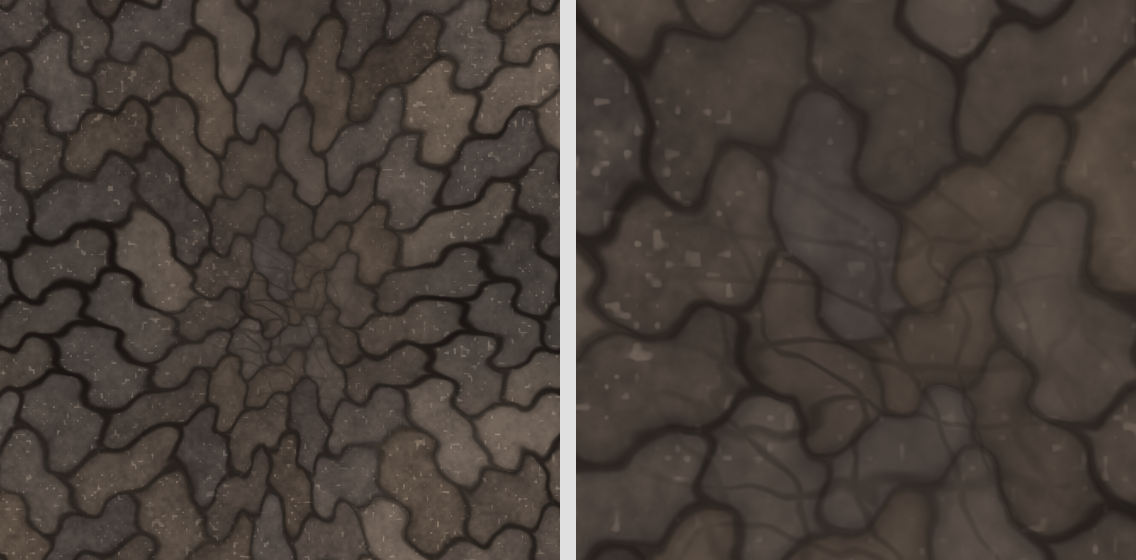
Left: the whole. Right: its middle third, enlarged.
This texture is drawn by a WebGL 1 fragment shader. Its source:

```glsl
precision highp float;
// Worn wavy herringbone paving with speckled stones, dark joints and a finely cracked patch.
uniform vec2 u_resolution;

#define STONES 12.3
#define TILT 0.42
#define WAVE 0.11
#define SQUEEZE 0.75
#define CRACKS 23.0
#define PATCH_CENTER vec2(0.51, 0.42)
#define STONE_DARK vec3(0.245, 0.214, 0.196)
#define STONE_LIGHT vec3(0.440, 0.388, 0.348)
#define STONE_COOL vec3(0.235, 0.228, 0.217)
#define JOINT_COLOR vec3(0.105, 0.087, 0.074)

float hash(vec2 p) {
  vec3 q = fract(p.xyx * 0.1031);
  q += dot(q, q.yzx + 33.33);
  return fract((q.x + q.y) * q.z);
}

float noise(vec2 p) {
  vec2 cell = floor(p), f = fract(p);
  f = f * f * (3.0 - 2.0 * f);
  return mix(mix(hash(cell), hash(cell + vec2(1, 0)), f.x),
             mix(hash(cell + vec2(0, 1)), hash(cell + vec2(1, 1)), f.x), f.y);
}

float fbm(vec2 p) {
  float sum = 0.0, weight = 0.5;
  for (int i = 0; i < 4; i++) {
    sum += weight * noise(p);
    p = mat2(1.6, 1.2, -1.2, 1.6) * p + 7.3;
    weight *= 0.5;
  }
  return sum / 0.9375;
}

vec2 noise2(vec2 p) {
  return vec2(noise(p), noise(p + 41.7)) - 0.5;
}

// Distance inward from the edge of a 2:1 herringbone stone; id names the stone.
float herringbone(vec2 p, out vec2 id) {
  vec2 cell = floor(p);
  float phase = mod(cell.x - cell.y + 0.5, 4.0);
  bool lying = phase < 2.0;
  id = cell;
  if (phase > 1.0 && phase < 2.0) id.x -= 1.0;
  if (phase > 2.0 && phase < 3.0) id.y -= 1.0;
  vec2 extent = lying ? vec2(1.0, 0.5) : vec2(0.5, 1.0);
  float corner = 0.12;
  vec2 b = abs(p - id - extent) - extent + corner;
  return corner - length(max(b, 0.0)) - min(max(b.x, b.y), 0.0);
}

// Paving coordinates: squeezed near the patch, tilted, then waved.
vec2 pavingSpace(vec2 uv) {
  vec2 d = uv - PATCH_CENTER;
  float pull = exp(-dot(d * vec2(4.2, 2.6), d * vec2(4.2, 2.6)));
  vec2 p = d * (1.0 + SQUEEZE * pull * vec2(1.0, 0.65));
  p *= STONES;
  p = mat2(cos(TILT), -sin(TILT), sin(TILT), cos(TILT)) * p;
  p += 0.5 * noise2(p * 0.45) + 0.2 * noise2(p * 1.7) + 0.07 * noise2(p * 5.0);
  return p + WAVE * sin(6.2832 * p.yx) + 40.0;
}

// Distance to the nearest line of a bent small grid.
float crackDistance(vec2 uv) {
  vec2 g = uv * CRACKS * vec2(1.0, 1.15);
  g.x += 0.35 * g.y;
  g += 1.3 * noise2(g * 0.8) + 0.3 * noise2(g * 2.6);
  vec2 line = 0.5 - abs(fract(g) - 0.5);
  return min(line.x, line.y);
}

void main() {
  vec2 uv = gl_FragCoord.xy / min(u_resolution.x, u_resolution.y);
  float pixel = STONES / min(u_resolution.x, u_resolution.y);

  // Regional masks: cracked patch, smeared column and cool side bands
  vec2 d = uv - PATCH_CENTER;
  float broad = fbm(uv * 3.2 + 5.0);
  float cracked = exp(-dot(d * vec2(9.0, 6.5), d * vec2(9.0, 6.5)));
  float smeared = exp(-pow((d.x + 0.05 * sin(uv.y * 9.0)) * 5.5, 2.0)) * smoothstep(0.12, 0.4, uv.y);
  float band = exp(-pow((uv.y - 0.47 - 0.2 * (broad - 0.5)) * 4.8, 2.0));
  float cool = band * smoothstep(0.16, 0.36, abs(d.x));

  // Stone tone with soft mottling
  vec2 id;
  float edge = herringbone(pavingSpace(uv), id);
  float pick = hash(id + 13.0);
  float mottle = fbm(uv * 34.0 + id * 3.1);
  float grain = fbm(uv * 120.0) - 0.5;
  float rough = mix(1.0, 0.3, smeared);
  float tone = 0.13 + 0.34 * pick + 0.36 * smoothstep(0.78, 0.95, pick);
  tone += 0.5 * (mottle - 0.5) + 0.6 * (broad - 0.5) + 0.5 * rough * grain;
  tone += 0.12 * smoothstep(0.4, 0.05, uv.y);
  vec3 color = mix(STONE_DARK, STONE_LIGHT, clamp(tone, -0.15, 1.1));
  color *= mix(vec3(0.985, 1.0, 1.03), vec3(1.03, 1.0, 0.95), hash(id + 71.0));
  color = mix(color, STONE_COOL * (0.9 + 0.4 * mottle), 0.5 * cool);

  // Pale mineral specks
  float speck = smoothstep(0.74, 0.96, noise(uv * 165.0)) * smoothstep(0.3, 0.65, noise(uv * 48.0 + 9.0));
  color += vec3(0.15, 0.138, 0.125) * speck * rough;

  // Joints, deepest in the side bands, with a soft shaded rim
  float wear = noise(uv * 9.0 + 20.0);
  float depth = clamp(0.32 + 0.5 * wear + 0.5 * cool - 0.25 * cracked, 0.0, 1.0);
  float width = 0.035 + 0.05 * depth;
  float joint = 1.0 - smoothstep(0.25 * width, width + 0.03 + pixel, edge);
  color *= 1.0 - 0.17 * (1.0 - smoothstep(0.0, 0.28, edge));
  color = mix(color, JOINT_COLOR, joint * depth);

  // Fine cracks over the patch
  float crack = 1.0 - smoothstep(0.015, 0.1 + 2.0 * pixel, crackDistance(uv));
  color = mix(color, JOINT_COLOR * 1.3, 0.6 * crack * cracked * (0.4 + 0.6 * wear));

  gl_FragColor = vec4(color, 1.0);
}
```
